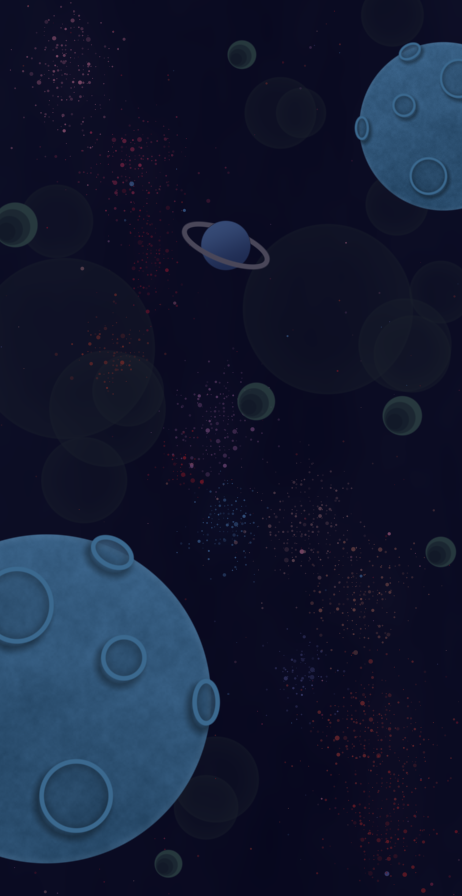
This background is drawn by a Shadertoy shader. Its source:

```glsl
// Night sky with two cratered moons, a ringed planet, faint bubbles and a ribbon of stardust.

// Bubbles and orbs: centre x, y, radius, in units of canvas height
const vec3 BUBBLES[15] = vec3[15](
    vec3(.072, .611, .101), vec3(.12, .544, .065), vec3(.094, .464, .048), vec3(.143, .564, .04),
    vec3(.366, .655, .095), vec3(.452, .615, .052), vec3(.46, .605, .043), vec3(.492, .674, .035),
    vec3(.063, .753, .041), vec3(.313, .874, .04), vec3(.336, .874, .028), vec3(.438, .983, .035),
    vec3(.443, .772, .035), vec3(.241, .13, .048), vec3(.23, .099, .036));
const vec3 ORBS[6] = vec3[6](
    vec3(.27, .939, .016), vec3(.017, .749, .025), vec3(.286, .552, .021),
    vec3(.449, .536, .022), vec3(.492, .384, .017), vec3(.188, .036, .0155));
// Dust clouds: centre and spread, then their colours
const vec4 CLOUDS[12] = vec4[12](
    vec4(.08, .925, .05, .075), vec4(.148, .815, .06, .055), vec4(.168, .71, .03, .075),
    vec4(.13, .61, .042, .042), vec4(.245, .53, .05, .065), vec4(.203, .484, .028, .032),
    vec4(.25, .415, .04, .05), vec4(.345, .415, .065, .065), vec4(.405, .335, .06, .06),
    vec4(.34, .245, .037, .05), vec4(.417, .185, .07, .07), vec4(.43, .08, .058, .065));
const vec3 DUST[12] = vec3[12](
    vec3(.52, .3, .42), vec3(.44, .13, .25), vec3(.38, .07, .16), vec3(.4, .15, .15),
    vec3(.36, .23, .4), vec3(.42, .08, .14), vec3(.22, .36, .55), vec3(.38, .27, .32),
    vec3(.42, .26, .26), vec3(.23, .24, .44), vec3(.43, .15, .17), vec3(.4, .1, .14));
// Craters on a unit moon: centre and radii
const vec4 CRATERS[5] = vec4[5](
    vec4(-.18, .57, .21, .22), vec4(.4, .89, .125, .08), vec4(.47, .25, .125, .125),
    vec4(.97, -.02, .07, .128), vec4(.18, -.59, .21, .21));

vec3 hash3(vec2 p) {
    vec3 q = fract(p.xyx * vec3(.1031, .103, .0973));
    q += dot(q, q.yxz + 33.33);
    return fract((q.xxy + q.yzz) * q.zyx);
}
float noise(vec2 p) {
    vec2 i = floor(p), f = smoothstep(0., 1., p - i);
    return mix(mix(hash3(i).x, hash3(i + vec2(1, 0)).x, f.x),
               mix(hash3(i + vec2(0, 1)).x, hash3(i + 1.).x, f.x), f.y);
}
// Layered noise centred on zero
float grain(vec2 p) {
    return .5 * noise(p) + .3 * noise(p * 2.1 + 17.) + .2 * noise(p * 4.3 + 41.) - .5;
}
float fill(float d, float aa) { return 1. - smoothstep(-aa, aa, d); }
vec2 rotate(vec2 p, float a) {
    return vec2(cos(a) * p.x + sin(a) * p.y, cos(a) * p.y - sin(a) * p.x);
}
float ellipse(vec2 p, vec2 r) {
    float k = max(length(p / r), .001);
    return k * (k - 1.) / max(length(p / (r * r)), .001);
}
float cloudMask(vec2 p, vec4 cloud) {
    vec2 d = (p - cloud.xy) / cloud.zw;
    return exp(-1.8 * dot(d, d));
}

// One jittered dot per cell, kept where the cloud is dense
float speckles(vec2 p, vec4 cloud, float cells, float seed, float px) {
    vec2 q = p * cells, id = floor(q);
    vec3 rnd = hash3(id + seed), pick = hash3(id + seed + 71.);
    float keep = step(pick.x, .55 * cloudMask((id + .5) / cells, cloud));
    float d = length(q - id - mix(vec2(.3), vec2(.7), rnd.xy)) - mix(.09, .28, rnd.z * rnd.z);
    return keep * fill(d, px * cells * .8) * mix(.25, .9, pick.y);
}

// Nested discs leave a green crescent
vec3 orb(vec3 col, vec2 q, float aa) {
    col = mix(col, vec3(.17, .25, .26), .85 * fill(length(q) - 1., aa));
    for (float s = 1.; s < 4.; s++)
        col = mix(col, vec3(.055, .075, .14), .45 * fill(length(q + vec2(.13, .1) * s) - 1. + .2 * s, aa));
    return col;
}

vec3 ringedPlanet(vec3 col, vec2 p, float px) {
    vec2 q = rotate(p, -.37);
    float body = fill(length(p) - .0275, px);
    float ring = fill(abs(ellipse(q, vec2(.049, .017))) - .0028, px);
    vec3 shade = mix(vec3(.12, .17, .32), vec3(.21, .29, .46), smoothstep(-.03, .03, p.y - .4 * p.x));
    return mix(mix(col, shade, body), vec3(.29, .28, .35), ring * (1. - body * step(0., q.y)));
}

vec3 moon(vec3 col, vec2 q, float aa) {
    float d = length(q) - 1., inside = fill(d, aa);
    float light = .47 + .3 * q.y + .12 * q.x + .7 * grain(q * 4.) + .35 * grain(q * 28.);
    vec3 surface = mix(vec3(.14, .27, .39), vec3(.23, .39, .54), clamp(light, 0., 1.));
    surface += .035 * smoothstep(-.05, 0., d);
    col = mix(col, surface, inside);
    for (int i = 0; i < 5; i++) {
        vec4 c = CRATERS[i];
        float tilt = i == 1 ? -.5 : 0.;
        float rim = ellipse(rotate(q - c.xy, tilt), c.zw);
        float shadow = ellipse(rotate(q - c.xy + vec2(.025, .035), tilt), c.zw);
        col *= 1. - .35 * inside * (1. - smoothstep(-.01, .06, abs(shadow)));
        col = mix(col, surface * (.93 - .2 * smoothstep(-.07, 0., rim)), .85 * fill(rim, aa));
        col = mix(col, vec3(.23, .41, .56), fill(abs(rim) - .014, aa));
    }
    return col;
}

void mainImage(out vec4 fragColor, in vec2 fragCoord) {
    float px = 1. / iResolution.y;
    vec2 p = fragCoord * px;
    // Sky, darkest along the middle and bottom
    float side = smoothstep(.05, .3, abs(p.x - .27));
    vec3 col = mix(vec3(.034, .036, .125), vec3(.052, .058, .15), .6 * side + .3 * p.y);
    col += .02 * grain(p * vec2(14., 7.));
    // Faint bubbles with soft rims
    for (int i = 0; i < 15; i++) {
        float r = BUBBLES[i].z, d = length(p - BUBBLES[i].xy) - r;
        float veil = .22 + .16 * smoothstep(-.6 * r, 0., d) + .12 * smoothstep(-.004, 0., d);
        col = mix(col, vec3(.1, .125, .17), veil * fill(d, px));
    }
    // Stardust: haze, large and fine grains
    for (int i = 0; i < 12; i++) {
        float seed = float(i) * 37.;
        col += DUST[i] * .035 * cloudMask(p, CLOUDS[i]);
        float fine = .75 * speckles(p, CLOUDS[i], 210., seed + 500., px);
        col = mix(col, DUST[i], max(fine, speckles(p, CLOUDS[i], 105., seed, px)));
    }
    for (int i = 0; i < 6; i++) col = orb(col, (p - ORBS[i].xy) / ORBS[i].z, px / ORBS[i].z);
    col = ringedPlanet(col, p - vec2(.252, .726), px);
    // The far moon mirrors the near one
    col = moon(col, (p - vec2(.052, .22)) / .1836, px / .1836);
    col = moon(col, (p - vec2(.495, .859)) * vec2(-1, 1) / .094, px / .094);
    fragColor = vec4(col, 1.);
}
```
